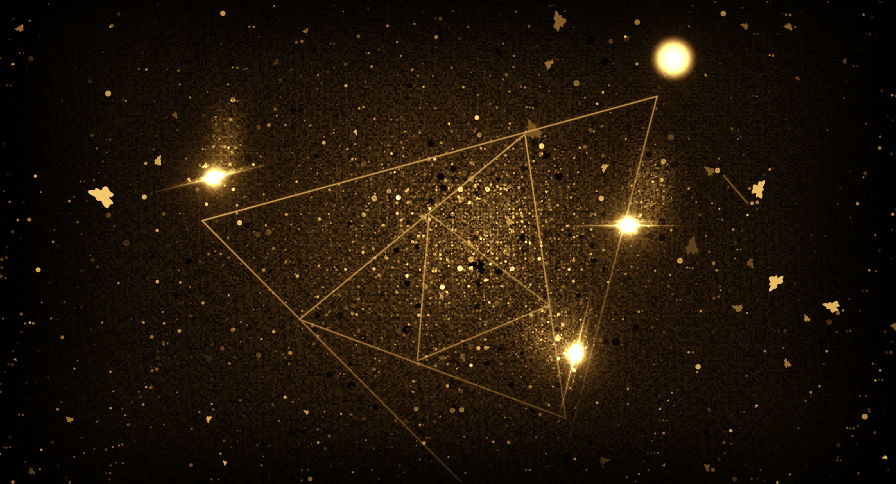
This background is drawn by a Shadertoy shader. Its source:

```glsl
// Golden dust drifting in the dark, crossed by a thin wire polygon with flares.
// One brightness value is summed from haze, hashed specks, flakes, lines and
// stars, then a warm gold ramp turns it into colour.

#define CLOUD_CENTER vec2(0.93, 0.50)
#define CLOUD_SIZE vec2(0.45, 0.33)
#define CORE_CENTER vec2(1.0, 0.53)
#define GRAIN_CELLS 270.0
#define DUST_LAYERS 4
#define WIRE_WIDTH 0.0022
#define WIRE_GAIN 0.62
#define FLAKE_CELLS 10.0

float pixel; // height of one pixel in canvas units

float hash(vec2 p) {
    return fract(sin(dot(p, vec2(127.1, 311.7))) * 43758.5453);
}

float blob(vec2 p, vec2 center, vec2 size) {
    vec2 q = (p - center) / size;
    return exp(-dot(q, q));
}

// Rounded specks, one per cell at most, with varied size and brightness
float specks(vec2 p, float cells, float chance, float seed) {
    vec2 id = floor(p * cells);
    vec2 key = id + seed * 17.3;
    vec2 offset = 0.3 + 0.4 * vec2(hash(key + 3.1), hash(key + 7.7));
    float radius = mix(0.14, 0.36, hash(key + 11.9)) / cells;
    float d = length(p - (id + offset) / cells);
    float cover = 1.0 - smoothstep(radius - 0.6 * pixel, radius + 0.6 * pixel, d);
    float shine = hash(key + 23.5);
    return cover * step(hash(key), chance) * (0.2 + 0.9 * shine * shine);
}

// Torn foil flake: a disc with an uneven rim
float flake(vec2 p, vec2 center, float radius, float seed) {
    vec2 q = p - center;
    float turn = seed * 6.28, c = cos(turn), s = sin(turn);
    q = mat2(c, s, -s, c) * q * vec2(1.0, 1.5);
    float a = atan(q.y, q.x);
    float rim = radius * (1.0 + 0.25 * sin(3.0 * a + seed * 40.0) + 0.16 * sin(7.0 * a + seed * 90.0));
    return 1.0 - smoothstep(-pixel, pixel, length(q) - rim);
}

float scatteredFlakes(vec2 p) {
    vec2 id = floor(p * FLAKE_CELLS);
    vec2 center = (id + 0.25 + 0.5 * vec2(hash(id + 1.3), hash(id + 5.9))) / FLAKE_CELLS;
    float size = hash(id + 9.2);
    float radius = mix(0.003, 0.011, size * size);
    float shine = mix(0.2, 0.85, hash(id + 14.6));
    return flake(p, center, radius, hash(id + 2.8)) * shine * step(hash(id + 31.0), 0.32);
}

// Line segment whose strength runs from one end value to the other
float wire(vec2 p, vec2 a, vec2 b, float startGain, float endGain) {
    vec2 ab = b - a;
    float t = clamp(dot(p - a, ab) / dot(ab, ab), 0.0, 1.0);
    float d = length(p - a - ab * t);
    float edge = 1.0 - smoothstep(0.5 * WIRE_WIDTH - 0.5 * pixel, 0.5 * WIRE_WIDTH + pixel, d);
    return (edge + 0.12 * exp(-d / 0.005)) * mix(startGain, endGain, t);
}

float ray(vec2 q, vec2 dir, float reach) {
    float along = abs(dot(q, dir));
    float across = abs(dot(q, vec2(-dir.y, dir.x)));
    float fade = max(1.0 - along / reach, 0.0);
    return exp(-across / (0.0012 + 0.003 * fade * fade)) * fade;
}

float star(vec2 p, vec2 center, vec2 dir, float reach) {
    vec2 q = p - center;
    float d = length(q);
    float glow = 1.3 * exp(-d * d / 0.00032) + 0.75 * exp(-d / 0.028);
    return glow + 0.9 * ray(q, dir, reach) + 0.4 * ray(q - vec2(0.012, 0.008), dir, reach * 0.8);
}

vec3 goldRamp(float v) {
    return clamp(v * vec3(1.0, 0.58 + 0.26 * v, 0.17 + 0.28 * v), 0.0, 1.0);
}

void mainImage(out vec4 fragColor, in vec2 fragCoord) {
    pixel = 1.0 / iResolution.y;
    vec2 p = (fragCoord - 0.5 * iResolution.xy) * pixel + vec2(0.928, 0.5);
    vec2 starLeft = vec2(0.444, 0.633), starRight = vec2(1.30, 0.534), starLow = vec2(1.191, 0.269);

    // Density of the dust: wide cloud, bright core, plumes beside the stars
    float cloud = blob(p, CLOUD_CENTER, CLOUD_SIZE);
    float core = blob(p, CORE_CENTER, vec2(0.15, 0.13));
    float plumes = blob(p, starLeft + vec2(0.025, 0.075), vec2(0.035, 0.075))
        + blob(p, starRight + vec2(0.045, 0.075), vec2(0.045, 0.075))
        + blob(p, starLow + vec2(-0.05, 0.04), vec2(0.06, 0.06));

    // Grainy haze, darkening toward the border
    vec2 border = min(p, vec2(1.856, 1.0) - p);
    float vignette = smoothstep(-0.05, 0.32, border.x) * smoothstep(-0.12, 0.20, border.y);
    float grain = hash(floor(p * GRAIN_CELLS));
    float v = (0.065 + 0.19 * cloud + 0.10 * core + 0.20 * plumes) * vignette * (0.45 + 1.1 * grain);

    // Dark chips, then gold dust in ever finer layers
    v *= 1.0 - 0.85 * min(1.0, 2.0 * specks(p, 42.0, 0.16 * cloud, 8.0));
    v *= 1.0 - 0.9 * flake(p, vec2(0.99, 0.45), 0.016, 0.08);
    for (int i = 0; i < DUST_LAYERS; i++) {
        float layer = float(i);
        float chance = 0.012 + 0.17 * cloud * cloud + 0.32 * core + 0.20 * plumes;
        v += specks(p, 55.0 + 32.0 * layer, chance * (0.35 + 0.25 * layer), layer + 1.0) * (0.8 - 0.08 * layer);
    }

    // Foil flakes: scattered ones and the few largest
    v = max(v, scatteredFlakes(p));
    v = max(v, 0.95 * flake(p, vec2(0.215, 0.595), 0.024, 0.09));
    v = max(v, 0.90 * flake(p, vec2(1.570, 0.609), 0.017, 0.30));
    v = max(v, 0.90 * flake(p, vec2(1.604, 0.417), 0.017, 0.87));
    v = max(v, 0.85 * flake(p, vec2(1.722, 0.367), 0.015, 0.52));
    v = max(v, 0.50 * flake(p, vec2(1.157, 0.956), 0.017, 0.24));
    v = max(v, 0.45 * flake(p, vec2(1.104, 0.730), 0.019, 0.15));
    v = max(v, 0.35 * flake(p, vec2(1.432, 0.490), 0.017, 0.27));

    // Wire polygon
    vec2 left = vec2(0.420, 0.544), top = vec2(1.360, 0.801), ridge = vec2(1.087, 0.723);
    vec2 west = vec2(0.621, 0.340), hub = vec2(0.889, 0.558), east = vec2(1.138, 0.369);
    vec2 foot = vec2(1.171, 0.136), base = vec2(0.865, 0.255);
    float wires = wire(p, left, top, 1.1, 1.0);
    wires = max(wires, wire(p, left, vec2(0.954, 0.005), 1.1, 0.25));
    wires = max(wires, wire(p, top, vec2(1.165, 0.04), 0.95, 0.0));
    wires = max(wires, wire(p, ridge, west, 1.1, 0.9));
    wires = max(wires, wire(p, ridge, east, 1.1, 0.9));
    wires = max(wires, wire(p, east, foot, 0.9, 0.3));
    wires = max(wires, wire(p, west, foot, 0.9, 0.35));
    wires = max(wires, wire(p, hub, base, 1.0, 0.8));
    wires = max(wires, wire(p, hub, east, 0.9, 0.7));
    wires = max(wires, wire(p, base, east, 0.8, 0.8));
    wires = max(wires, 0.6 * wire(p, vec2(1.498, 0.637), vec2(1.546, 0.581), 1.0, 1.0));
    v = mix(v, max(v, 0.85), min(1.0, wires * WIRE_GAIN * 1.2));

    // Flares and the soft orb
    v += star(p, starLeft, vec2(0.972, 0.235), 0.14);
    v += star(p, starRight, vec2(1.0, 0.0), 0.13);
    v += star(p, starLow, vec2(0.25, 0.968), 0.15);
    float orb = length(p - vec2(1.394, 0.879));
    v += 1.0 * (1.0 - smoothstep(0.022, 0.052, orb)) + 0.5 * exp(-orb * orb / 0.0009) + 0.12 * exp(-orb / 0.04);

    fragColor = vec4(goldRamp(min(v, 1.7)), 1.0);
}
```
